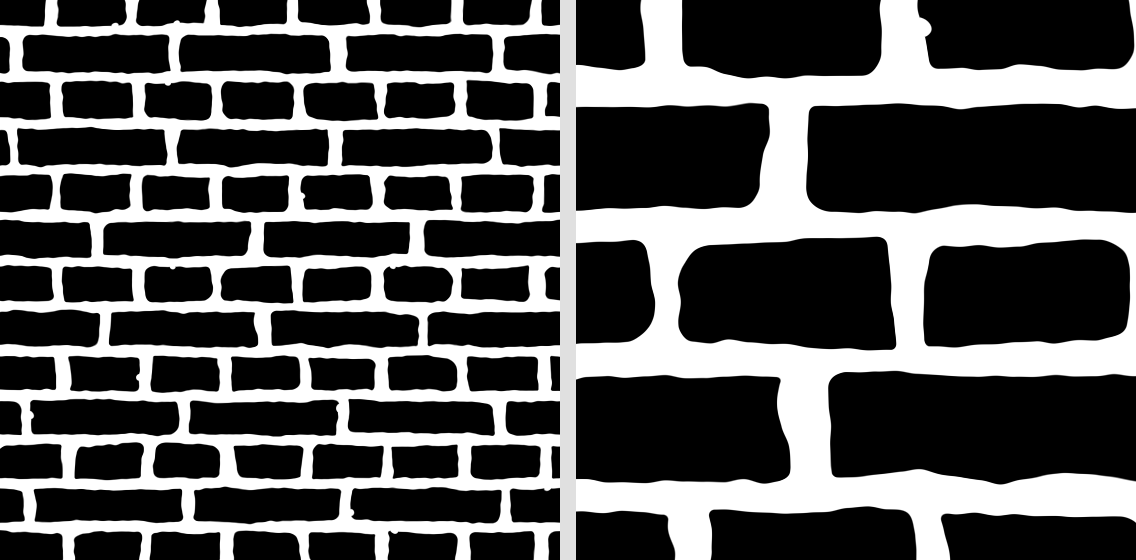
Left: the whole. Right: its middle third, enlarged.
This pattern is drawn by a WebGL 2 fragment shader. Its source:

```glsl
#version 300 es
precision highp float;
// Black worn bricks with white mortar: courses of long bricks alternate with short ones.

uniform vec2 u_resolution;
out vec4 fragColor;

const vec3 BRICK = vec3(0.0);
const vec3 MORTAR = vec3(1.0);
const vec2 HALF_JOINT = vec2(0.0104, 0.0095);

// Course centres, counted from the top: FIRST + STEP * k - SHRINK * k * k
const float FIRST = 0.0117;
const float STEP = 0.0846;
const float SHRINK = 0.000333;

// Position of the first upright joint in each course
const float JOINT_START[13] = float[13](
  0.090, 0.026, 0.102, 0.023, 0.099, 0.172, 0.102,
  0.184, 0.115, 0.044, 0.124, 0.053, 0.121);

float hash(vec2 p) {
  vec3 q = fract(vec3(p.xyx) * 0.1031);
  q += dot(q, q.yzx + 33.33);
  return fract((q.x + q.y) * q.z);
}

float noise(vec2 p) {
  vec2 cell = floor(p);
  vec2 f = fract(p);
  f = f * f * (3.0 - 2.0 * f);
  float low = mix(hash(cell), hash(cell + vec2(1.0, 0.0)), f.x);
  float high = mix(hash(cell + vec2(0.0, 1.0)), hash(cell + 1.0), f.x);
  return mix(low, high, f.y);
}

float signedNoise(vec2 p) {
  return 2.0 * noise(p) - 1.0;
}

float courseIndex(float y) {
  float root = sqrt(STEP * STEP - 4.0 * SHRINK * (y - FIRST));
  return clamp(floor((STEP - root) / (2.0 * SHRINK) + 0.5), 0.0, 12.0);
}

float courseCentre(float k) {
  return FIRST + STEP * k - SHRINK * k * k;
}

float roundedBox(vec2 p, vec2 halfSize, float radius) {
  vec2 q = abs(p) - halfSize + radius;
  return length(max(q, 0.0)) + min(max(q.x, q.y), 0.0) - radius;
}

// Uneven edges: broad waves plus fine roughness, different in each brick
vec2 roughen(vec2 p, vec2 seed) {
  vec2 s = p + seed * 3.7;
  vec2 broad = vec2(signedNoise(s * 24.0), signedNoise(s * 21.0 + 91.0));
  vec2 fine = vec2(signedNoise(s * 85.0 + 47.0), signedNoise(s * 85.0 + 13.0));
  return p + 0.0042 * broad + 0.0015 * fine;
}

// A small bite out of the rim of some bricks
float chip(vec2 p, vec2 halfSize, vec2 seed) {
  float along = 2.0 * hash(seed + 5.3) - 1.0;
  float side = hash(seed + 8.1) < 0.3 ? 1.0 : -1.0;
  vec2 place = hash(seed + 2.9) < 0.6 ? vec2(0.8 * along, side) : vec2(side, 0.6 * along);
  float radius = hash(seed + 17.7) < 0.3 ? 0.0065 : -0.1;
  return length(p - place * (halfSize + 0.002)) - radius;
}

float wornBrick(vec2 p, vec2 halfSize, vec2 seed) {
  // Slight shifts of place, length and slant
  vec2 size = halfSize - vec2(0.004 * (hash(seed + 1.7) - 0.4), 0.0);
  p.x += 0.005 * (hash(seed + 6.1) - 0.5);
  p += p.yx * vec2(0.12, 0.018) * (hash(seed + 3.3) - 0.5);

  vec2 corner = step(0.0, p);
  float wear = hash(seed + 11.0 + corner * vec2(7.0, 13.0));
  float radius = mix(0.003, 0.018, wear * wear);
  vec2 rough = roughen(p, seed);
  float body = roundedBox(rough, size, radius);
  return max(body, -chip(rough, size, seed));
}

void main() {
  vec2 p = gl_FragCoord.xy / u_resolution;
  p.y = 1.0 - p.y;

  // Course, then brick within the course
  float course = courseIndex(p.y);
  float height = STEP - 2.0 * SHRINK * course;
  float longPitch = 0.2893 - 0.0006 * course;
  float pitch = mod(course, 2.0) > 0.5 ? longPitch : 0.5 * longPitch;
  float along = (p.x - JOINT_START[int(course)]) / pitch;
  float column = floor(along);

  vec2 local = vec2((along - column - 0.5) * pitch, p.y - courseCentre(course));
  vec2 halfSize = 0.5 * vec2(pitch, height) - HALF_JOINT;
  vec2 seed = vec2(column + 20.0, course * 3.0 + 7.0);

  float d = wornBrick(local, halfSize, seed);
  float pixel = 0.75 / min(u_resolution.x, u_resolution.y);
  fragColor = vec4(mix(BRICK, MORTAR, smoothstep(-pixel, pixel, d)), 1.0);
}
```
